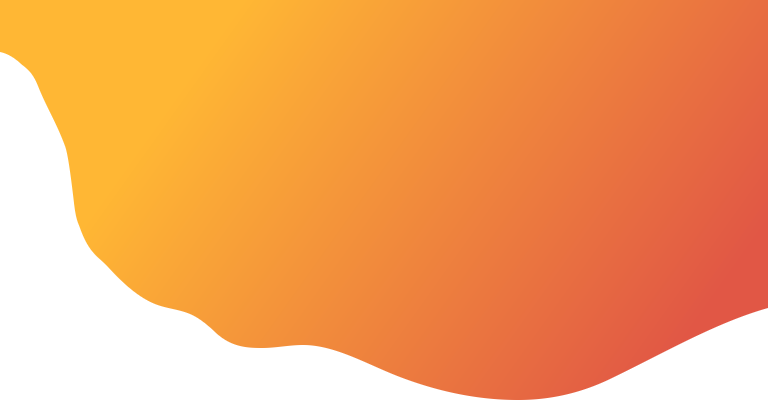
Reproduce this background procedurally as a Shadertoy shader.

```glsl
// Draws a warm diagonal gradient hanging from the top, with a flowing wavy edge over white.

// Canvas span in working units; x runs right, depth runs down from the top.
const vec2 SPAN = vec2(7.68, 4.0);

const vec3 PAPER  = vec3(1.0);
const vec3 AMBER  = vec3(1.0, 0.718, 0.204);
const vec3 CORAL  = vec3(0.882, 0.343, 0.270);

// Gradient axis, and where along it the blend begins and ends.
const vec2 GRADIENT_AXIS = vec2(0.815, 0.580);
const float GRADIENT_START = 1.98;
const float GRADIENT_END   = 7.52;

// Edge knots: x, depth, slope.
const int KNOTS = 16;
const vec3 EDGE[KNOTS] = vec3[KNOTS](
    vec3(0.00, 0.52, 0.20), vec3(0.20, 0.63, 0.90),
    vec3(0.38, 0.86, 2.50), vec3(0.65, 1.46, 2.70),
    vec3(0.74, 2.03, 8.50), vec3(0.80, 2.28, 2.80),
    vec3(1.08, 2.67, 1.10), vec3(1.55, 3.04, 0.40),
    vec3(1.90, 3.14, 0.42), vec3(2.15, 3.32, 0.95),
    vec3(2.62, 3.48, 0.00), vec3(3.03, 3.45, 0.00),
    vec3(4.00, 3.77, 0.38), vec3(5.18, 4.00, 0.00),
    vec3(6.10, 3.79, -0.48), vec3(7.68, 3.08, -0.28)
);

// Cubic Hermite curve between two knots: returns depth and slope at x.
vec2 hermite(vec3 a, vec3 b, float x) {
    float width = b.x - a.x;
    float t = clamp((x - a.x) / width, 0.0, 1.0);
    float rise = b.y - a.y;
    float c1 = a.z * width;
    float c2 = 3.0 * rise - (2.0 * a.z + b.z) * width;
    float c3 = (a.z + b.z) * width - 2.0 * rise;
    float depth = a.y + t * (c1 + t * (c2 + t * c3));
    float slope = (c1 + t * (2.0 * c2 + 3.0 * t * c3)) / width;
    return vec2(depth, slope);
}

// Approximate signed distance to the wavy edge, negative inside the colour.
float edgeDistance(vec2 p) {
    int i = 0;
    while (i < KNOTS - 2 && p.x > EDGE[i + 1].x) i++;
    vec2 curve = hermite(EDGE[i], EDGE[i + 1], p.x);
    return (p.y - curve.x) / sqrt(1.0 + curve.y * curve.y);
}

void mainImage(out vec4 fragColor, in vec2 fragCoord) {
    vec2 uv = fragCoord / iResolution.xy;
    vec2 p = vec2(uv.x, 1.0 - uv.y) * SPAN;
    float pixel = SPAN.y / iResolution.y;

    // Diagonal blend
    float along = dot(p, GRADIENT_AXIS);
    float blend = clamp((along - GRADIENT_START) / (GRADIENT_END - GRADIENT_START), 0.0, 1.0);
    vec3 warm = mix(AMBER, CORAL, blend);

    // Smooth boundary over the paper
    float cover = clamp(0.5 - edgeDistance(p) / pixel, 0.0, 1.0);
    fragColor = vec4(mix(PAPER, warm, cover), 1.0);
}
```
